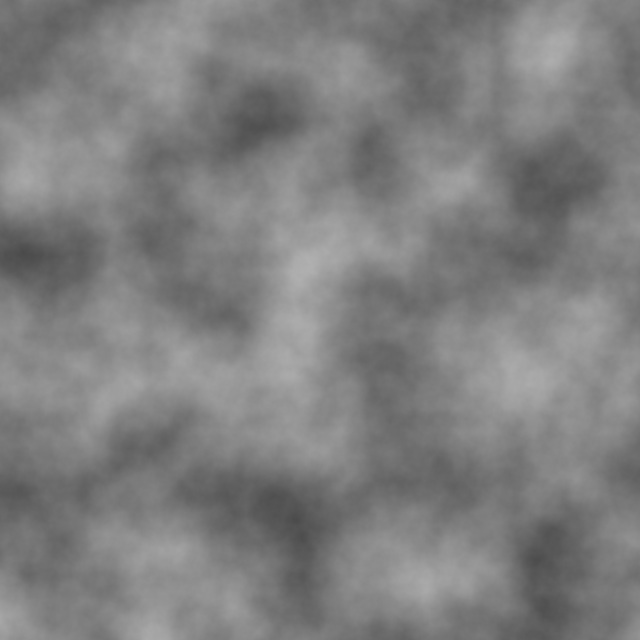
Reproduce this texture procedurally as a WebGL 2 fragment shader.

```glsl
#version 300 es
precision highp float;

// Soft grey clouds: fractal gradient noise summed over six octaves,
// each twice as fine and half as strong as the one before,
// then mapped to a low-contrast range around middle grey.

uniform vec2 u_resolution;
out vec4 outColor;

const float TAU = 6.2831853;
const int OCTAVES = 6;

float hash(vec2 p) {
    return fract(sin(dot(p, vec2(127.1, 311.7))) * 43758.5453);
}

// Unit vector with a random direction for one lattice corner
vec2 gradient(vec2 corner) {
    float angle = TAU * hash(corner);
    return vec2(cos(angle), sin(angle));
}

// Contribution of one corner of the cell
float slope(vec2 cell, vec2 local, vec2 corner) {
    return dot(gradient(cell + corner), local - corner);
}

// Gradient noise with quintic blending, centred on zero
float gradientNoise(vec2 p) {
    vec2 cell = floor(p);
    vec2 f = fract(p);
    vec2 blend = f * f * f * (f * (f * 6.0 - 15.0) + 10.0);
    float low = mix(slope(cell, f, vec2(0, 0)), slope(cell, f, vec2(1, 0)), blend.x);
    float high = mix(slope(cell, f, vec2(0, 1)), slope(cell, f, vec2(1, 1)), blend.x);
    return mix(low, high, blend.y);
}

// Octaves are shifted so that their lattices do not line up
float fractalNoise(vec2 p, float gain) {
    float sum = 0.0;
    float amplitude = 1.0;
    for (int i = 0; i < OCTAVES; i++) {
        sum += amplitude * gradientNoise(p);
        p = p * 2.0 + vec2(17.37, 9.61);
        amplitude *= gain;
    }
    return sum;
}

// Grey level for a noise value
vec3 cloudColor(float density, float middle, float contrast) {
    return vec3(clamp(middle + contrast * density, 0.0, 1.0));
}

void main() {
    vec2 uv = gl_FragCoord.xy / min(u_resolution.x, u_resolution.y);
    float density = fractalNoise(uv * 5.0 + vec2(3.2, 7.4), 0.5);
    outColor = vec4(cloudColor(density, 0.498, 0.25), 1.0);
}
```
